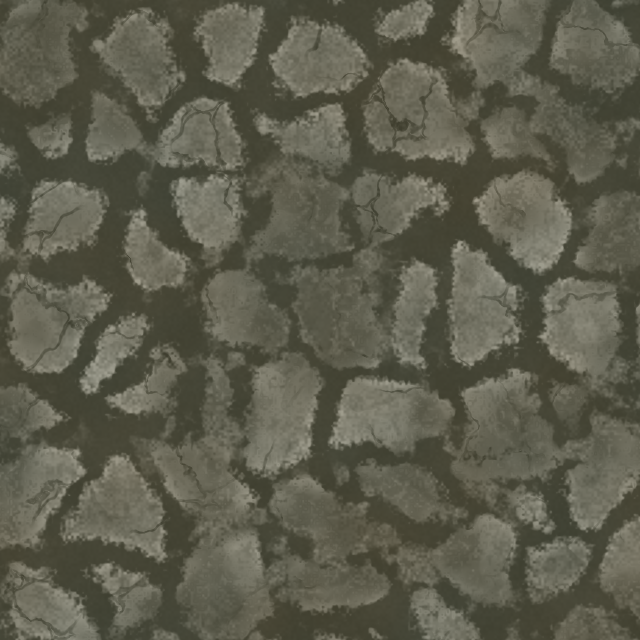
Give the GLSL for this texture, as a three.js fragment shader.

```glsl
#define STONES 7.0
#define SIZE_SPREAD 0.34
#define JOINT 0.095
#define ROUNDING 16.0
#define GRAIN_SCALE 230.0
#define MOSS_SCALE 6.0
#define CRACK_SCALE 1.25
#define STONE_TONE 0.56
#define DARK_MOSS vec3(0.245, 0.245, 0.185)
#define PALE_STONE vec3(0.62, 0.61, 0.55)

varying vec2 vUv;

vec2 hash2(vec2 p) {
  vec3 q = fract(p.xyx * vec3(0.1031, 0.1030, 0.0973));
  q += dot(q, q.yzx + 33.33);
  return fract((q.xx + q.yz) * q.zy);
}

float noise(vec2 p) {
  vec2 i = floor(p), f = fract(p);
  f = f * f * (3.0 - 2.0 * f);
  float low = mix(hash2(i).x, hash2(i + vec2(1.0, 0.0)).x, f.x);
  float high = mix(hash2(i + vec2(0.0, 1.0)).x, hash2(i + 1.0).x, f.x);
  return mix(low, high, f.y);
}

float fbm(vec2 p) {
  float sum = 0.0, amp = 0.533;
  for (int i = 0; i < 4; i++) {
    sum += amp * noise(p);
    p = mat2(1.6, 1.2, -1.2, 1.6) * p + 7.3;
    amp *= 0.5;
  }
  return sum;
}

// Offset to the site of a cell (xy) and its squared-distance weight (z)
vec3 site(vec2 cell, vec2 p) {
  vec2 jitter = 0.08 + 0.84 * hash2(cell);
  return vec3(cell + jitter - p, SIZE_SPREAD * hash2(cell + 71.0).x);
}

// Weighted Voronoi: rounded distance to the border, and the cell's id
float stoneEdge(vec2 p, out vec2 id) {
  vec2 base = floor(p);
  vec3 nearest = vec3(0.0);
  float best = 1e5;
  for (int y = -2; y <= 2; y++)
  for (int x = -2; x <= 2; x++) {
    vec2 cell = base + vec2(float(x), float(y));
    vec3 s = site(cell, p);
    float power = dot(s.xy, s.xy) - s.z;
    if (power < best) { best = power; nearest = s; id = cell; }
  }
  float sum = 1e-6;
  for (int y = -2; y <= 2; y++)
  for (int x = -2; x <= 2; x++) {
    vec3 s = site(base + vec2(float(x), float(y)), p);
    float apart = length(s.xy - nearest.xy);
    if (apart > 0.001) {
      float d = (dot(s.xy, s.xy) - s.z - best) / (2.0 * apart);
      sum += exp(-ROUNDING * d);
    }
  }
  return -log(sum) / ROUNDING;
}

void main() {
  vec2 uv = vUv + 3.0;
  float grain = 0.65 * noise(uv * GRAIN_SCALE) + 0.35 * noise(uv * GRAIN_SCALE * 0.53);
  float rough = fbm(uv * 42.0);

  // Stone outlines, bent and frayed
  vec2 bend = vec2(fbm(uv * 11.0), fbm(uv * 11.0 + 40.0)) - 0.5;
  vec2 p = uv * STONES + 0.55 * bend;
  vec2 id, shard;
  float gap = JOINT * (0.5 + noise(uv * 9.0));
  float inside = stoneEdge(p, id) - gap + 0.14 * (rough - 0.5);
  float body = smoothstep(-0.03, 0.06, inside + 0.10 * (grain - 0.5));

  // Broad tone, layered ledges and a pale worn rim
  vec2 own = hash2(id + 13.0);
  float layer = fract(4.0 * fbm(uv * 8.0 + own * 20.0) + dot(uv, own - 0.5) * 12.0);
  float ledge = layer * (1.0 - smoothstep(0.9, 1.0, layer)) - 0.45;
  float rim = smoothstep(0.0, 0.05, inside) * (1.0 - smoothstep(0.05, 0.17, inside));
  float top = STONE_TONE + 0.10 * (own.x - 0.5) + 0.5 * (fbm(uv * 10.0 + 5.0) - 0.5);
  top += 0.10 * ledge + 0.12 * rim + 0.22 * (rough - 0.5);
  top += (grain - 0.5) * (0.28 + 0.45 * rim);

  // Thin broken cracks
  vec2 crackPos = p * CRACK_SCALE + own * 9.0 + 0.25 * (rough - 0.5);
  float crackDist = abs(stoneEdge(crackPos, shard));
  float crack = 1.0 - smoothstep(0.006, 0.034, crackDist);
  top -= 0.32 * crack * smoothstep(0.42, 0.58, noise(uv * 13.0 + 8.0));

  // Speckled moss with faint fronds
  float mossField = fbm(uv * MOSS_SCALE + 19.0);
  float moss = smoothstep(0.47, 0.67, mossField + 0.28 * (grain - 0.5) + 0.12 * (rough - 0.5));
  float frond = 1.0 - abs(2.0 * noise(uv * 24.0 + 5.0 * bend) - 1.0);
  float mossTone = 0.12 + 0.16 * frond * frond + 0.55 * (grain - 0.5) * frond;
  top = mix(top, mossTone + 0.06, 0.85 * moss);

  // Dark joints with scattered crumbs
  float crumbs = smoothstep(0.52, 0.70, fbm(uv * 30.0 + 60.0)) * smoothstep(0.35, 0.6, mossField);
  float joint = 0.03 + 0.07 * noise(uv * 17.0) + 0.06 * (grain - 0.5);
  joint += crumbs * (0.12 + 0.5 * grain);

  float tone = clamp(mix(joint, top, body), 0.0, 1.0);
  vec3 color = mix(DARK_MOSS, PALE_STONE, tone);
  color += vec3(0.03, 0.0, -0.02) * (fbm(uv * 7.0 + 90.0) - 0.5);
  gl_FragColor = vec4(color, 1.0);
}
```
